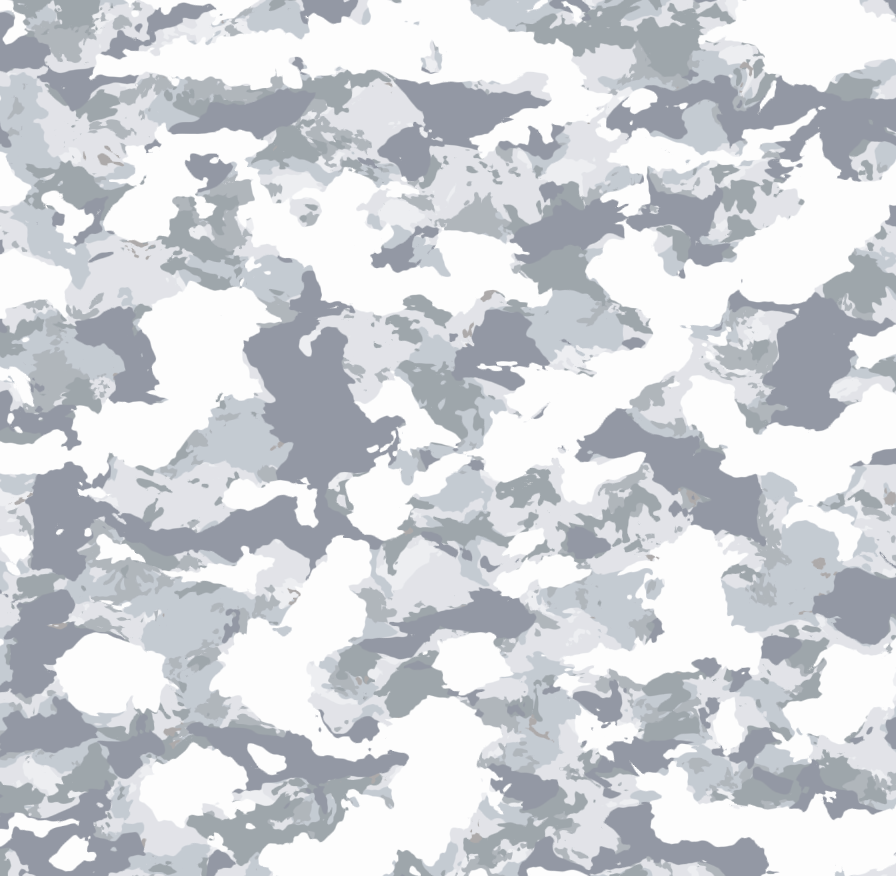
Reproduce this pattern procedurally as a Shadertoy shader.

```glsl
// Winter camouflage: flat patches of grey stacked under ragged snow-white ones.
// Each layer thresholds a unit-variance gradient-noise fBm, stretched sideways,
// so its cut level (in standard deviations) sets how much area it covers.

const vec3 PALE  = vec3(0.885, 0.892, 0.910);
const vec3 LIGHT = vec3(0.770, 0.795, 0.825);
const vec3 MID   = vec3(0.690, 0.712, 0.735);
const vec3 GREY  = vec3(0.620, 0.650, 0.670);
const vec3 DARK  = vec3(0.578, 0.598, 0.642);
const vec3 WARM  = vec3(0.680, 0.668, 0.668);
const vec3 FROST = vec3(0.930, 0.935, 0.947);
const vec3 SNOW  = vec3(0.993, 0.993, 0.994);

const float TAU = 6.28318;
const float NOISE_SIGMA = 0.215; // standard deviation of one noise octave

// Random unit gradient for a lattice cell
vec2 gradient(ivec2 cell, int seed) {
    uint h = uint(cell.x) * 73856093u ^ uint(cell.y) * 19349663u ^ uint(seed) * 83492791u;
    h = (h ^ (h >> 16)) * 0x7feb352du;
    h = (h ^ (h >> 15)) * 0x846ca68bu;
    h ^= h >> 16;
    float angle = TAU * float(h & 65535u) / 65536.0;
    return vec2(cos(angle), sin(angle));
}

float gradientNoise(vec2 p, int seed) {
    ivec2 cell = ivec2(floor(p));
    vec2 f = fract(p);
    vec2 s = f * f * f * (f * (f * 6.0 - 15.0) + 10.0);
    float a = dot(gradient(cell, seed), f);
    float b = dot(gradient(cell + ivec2(1, 0), seed), f - vec2(1, 0));
    float c = dot(gradient(cell + ivec2(0, 1), seed), f - vec2(0, 1));
    float d = dot(gradient(cell + ivec2(1, 1), seed), f - vec2(1, 1));
    return mix(mix(a, b, s.x), mix(c, d, s.x), s.y);
}

// Sum of octaves scaled to unit variance; a higher gain gives more fragments
float fbm(vec2 p, float gain, int seed) {
    float sum = 0.0, power = 0.0, amplitude = 1.0;
    for (int i = 0; i < 5; i++) {
        sum += amplitude * gradientNoise(p, seed + i);
        power += amplitude * amplitude;
        amplitude *= gain;
        p = p * vec2(2.05, 1.9) + 0.37;
    }
    return sum / (NOISE_SIGMA * sqrt(power));
}

// Bends the outlines into lobes
vec2 warp(vec2 p, float frequency, float amount, int seed) {
    vec2 q = p * frequency;
    return p + amount * vec2(gradientNoise(q, seed), gradientNoise(q, seed + 1));
}

// Paints ink wherever the field rises above the level, with a smooth edge
vec3 paint(vec3 under, vec3 ink, float field, float level) {
    float edge = 0.8 * fwidth(field);
    return mix(under, ink, smoothstep(level - edge, level + edge, field));
}

void mainImage(out vec4 fragColor, in vec2 fragCoord) {
    vec2 p = fragCoord / iResolution.y;
    p = warp(p, 17.0, 0.022, 900);
    vec2 broad = p * vec2(7.0, 11.0);
    vec2 fine = p * vec2(10.0, 15.0);

    // Soft background patches
    vec3 color = PALE;
    color = paint(color, FROST, fbm(fine, 0.55, 10), 1.1);
    color = paint(color, LIGHT, fbm(broad, 0.50, 20), 0.31);

    // Mottled middle greys
    color = paint(color, MID, fbm(fine, 0.66, 30), 1.0);
    color = paint(color, GREY, fbm(broad, 0.62, 40), 0.81);
    color = paint(color, WARM, fbm(fine, 0.66, 50), 2.4);

    // Bold dark blobs, then snow over everything
    color = paint(color, DARK, fbm(broad, 0.48, 60), 0.58);
    color = paint(color, SNOW, fbm(broad, 0.50, 70), 0.38);

    fragColor = vec4(color, 1.0);
}
```
